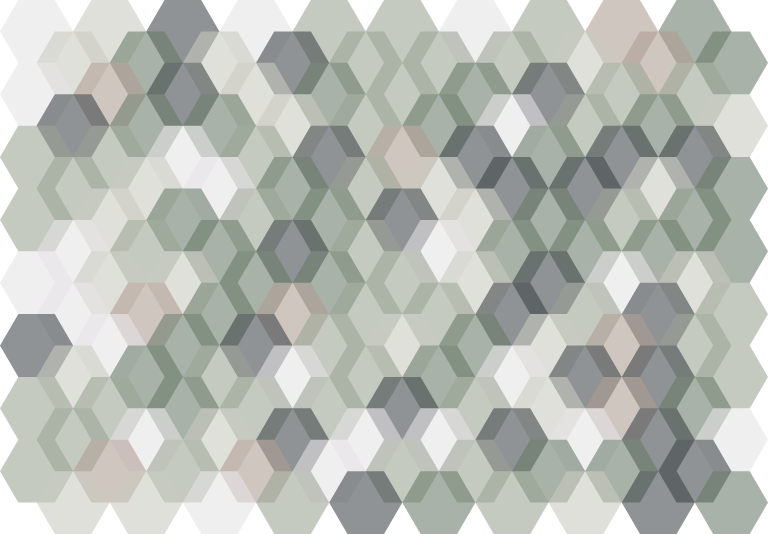
Give the GLSL for this pattern, as a WebGL 2 fragment shader.

```glsl
#version 300 es
precision highp float;
// Rows of translucent flat-topped hexagons in muted greys, greens and pinks.
// Each row is shifted half a step and laid over the row above, so neighbours
// overlap in darker slanted bands; a hash picks the ink of every hexagon.
uniform vec2 u_resolution;
out vec4 fragColor;

const float COLUMNS = 10.0;
const float ROWS = 16.0;
const float OPACITY = 0.57;
const int SAMPLES = 4;          // per axis, for smooth edges
const int INKS = 6;
const vec3 PAPER = vec3(1.0);

const vec3 INK[INKS] = vec3[INKS](
  vec3(0.90, 0.89, 0.90),       // off-white
  vec3(0.79, 0.79, 0.75),       // cream
  vec3(0.60, 0.635, 0.575),     // sage
  vec3(0.40, 0.47, 0.40),       // green
  vec3(0.68, 0.61, 0.57),       // dusty pink
  vec3(0.23, 0.255, 0.27));     // slate
const float SHARE[INKS] = float[INKS](0.13, 0.15, 0.27, 0.13, 0.14, 0.18);

// Integer hash of a cell, 0 to 1
float hash(vec2 cell, uint seed) {
  uint h = uint(cell.x) * 1597334677u ^ uint(cell.y) * 3812015801u ^ seed;
  h = (h ^ (h >> 16)) * 2146121005u;
  h = (h ^ (h >> 15)) * 2221713035u;
  h ^= h >> 16;
  return float(h >> 8) / 16777216.0;
}

// Weighted choice from the palette
vec3 pickInk(float chance) {
  float total = 0.0;
  for (int i = 0; i < INKS; i++) {
    total += SHARE[i];
    if (chance < total) return INK[i];
  }
  return INK[INKS - 1];
}

// Hexagon with corners at (+-1, 0) and (+-0.5, +-1)
bool insideHexagon(vec2 p) {
  p = abs(p);
  return p.y <= 1.0 && p.x + 0.5 * p.y <= 1.0;
}

// Lay one row over the colour below it; p is in half-hexagon units
vec3 layRow(vec3 under, vec2 p, float row) {
  float x = p.x - mod(row, 2.0);
  vec2 cell = vec2(floor(x / 2.0), row);
  bool onSheet = cell.x >= 0.0 && cell.x < COLUMNS && row >= 0.0 && row < ROWS;
  vec2 local = vec2(x - 2.0 * cell.x - 1.0, p.y - row - 1.0);
  if (!onSheet || !insideHexagon(local)) return under;
  return mix(under, pickInk(hash(cell, 77u)), OPACITY);
}

// Only two rows can reach any point
vec3 sheet(vec2 uv) {
  vec2 p = vec2(uv.x * (2.0 * COLUMNS + 1.0), (1.0 - uv.y) * (ROWS + 1.0));
  float lower = floor(p.y);
  vec3 upperLaid = layRow(PAPER, p, lower - 1.0);
  return layRow(upperLaid, p, lower);
}

void main() {
  // Average a grid of samples inside the pixel
  vec3 sum = vec3(0.0);
  for (int j = 0; j < SAMPLES; j++) {
    for (int i = 0; i < SAMPLES; i++) {
      vec2 offset = (vec2(i, j) + 0.5) / float(SAMPLES) - 0.5;
      sum += sheet((gl_FragCoord.xy + offset) / u_resolution);
    }
  }
  fragColor = vec4(sum / float(SAMPLES * SAMPLES), 1.0);
}
```
